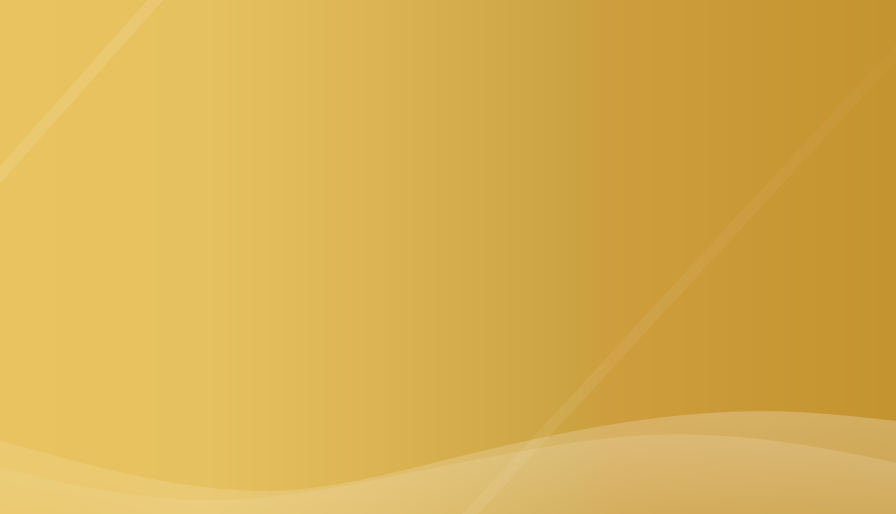
A Shadertoy shader for this background:

```glsl
// Golden horizontal gradient with two faint diagonal ribbons and translucent waves.
#define RIBBON_HALF_WIDTH 0.0112
#define LEFT_RIBBON_ALPHA 0.11
#define RIGHT_RIBBON_ALPHA 0.065
#define BACK_WAVE_ALPHA 0.23
#define FRONT_WAVE_ALPHA 0.14
#define DESIGN_ASPECT 1.7415

const vec3 PALE_GOLD = vec3(0.910, 0.765, 0.373);
const vec3 SOFT_GOLD = vec3(0.902, 0.757, 0.373);
const vec3 MID_GOLD  = vec3(0.867, 0.710, 0.329);
const vec3 OLIVE     = vec3(0.800, 0.639, 0.259);
const vec3 AMBER     = vec3(0.808, 0.616, 0.239);
const vec3 DEEP_GOLD = vec3(0.769, 0.580, 0.188);

float ramp(float a, float b, float x) {
    return clamp((x - a) / (b - a), 0.0, 1.0);
}

// Cubic through two knots, each given as (x, height, slope)
float curve(vec3 a, vec3 b, float x) {
    float span = b.x - a.x;
    float t = (x - a.x) / span;
    float s = 1.0 - t;
    return s * s * (1.0 + 2.0 * t) * a.y + t * t * (3.0 - 2.0 * t) * b.y
         + span * t * s * (s * a.z - t * b.z);
}

float backWave(float x) {
    vec3 trough = vec3(0.295, 0.045, 0.0);
    vec3 rise = vec3(0.52, 0.115, 0.42);
    vec3 crest = vec3(0.85, 0.200, 0.0);
    if (x < trough.x) return curve(vec3(0.0, 0.143, -0.48), trough, x);
    if (x < rise.x) return curve(trough, rise, x);
    if (x < crest.x) return curve(rise, crest, x);
    return curve(crest, vec3(1.0, 0.181, -0.20), x);
}

float frontWave(float x) {
    vec3 trough = vec3(0.235, 0.027, 0.0);
    vec3 rise = vec3(0.52, 0.102, 0.33);
    vec3 crest = vec3(0.755, 0.155, 0.0);
    if (x < trough.x) return curve(vec3(0.0, 0.090, -0.44), trough, x);
    if (x < rise.x) return curve(trough, rise, x);
    if (x < crest.x) return curve(rise, crest, x);
    return curve(crest, vec3(1.0, 0.0995, -0.39), x);
}

// Coverage of an endless straight band through a and b
float ribbon(vec2 p, vec2 a, vec2 b, float blur) {
    vec2 dir = normalize(b - a);
    float dist = abs(dot(p - a, vec2(-dir.y, dir.x)));
    return 1.0 - smoothstep(-blur, blur, dist - RIBBON_HALF_WIDTH);
}

vec3 goldGradient(float x) {
    vec3 color = mix(PALE_GOLD, SOFT_GOLD, ramp(0.0, 0.23, x));
    color = mix(color, MID_GOLD, ramp(0.23, 0.40, x));
    color = mix(color, OLIVE, ramp(0.40, 0.64, x));
    color = mix(color, AMBER, ramp(0.64, 0.68, x));
    return mix(color, DEEP_GOLD, ramp(0.68, 1.0, x));
}

void mainImage(out vec4 fragColor, in vec2 fragCoord) {
    vec2 uv = fragCoord / iResolution.xy;
    vec2 p = uv * vec2(DESIGN_ASPECT, 1.0);
    float blur = 0.75 / iResolution.y;
    vec3 color = goldGradient(uv.x);
    vec3 white = vec3(1.0);

    // Diagonal ribbons, the right one fading toward the top
    float left = ribbon(p, vec2(0.0, 0.66), vec2(0.302, 1.0), blur);
    float right = ribbon(p, vec2(1.064, 0.163), vec2(1.710, 0.864), blur);
    color = mix(color, white, LEFT_RIBBON_ALPHA * left);
    float fade = 1.0 - 0.75 * ramp(0.35, 0.9, uv.y);
    color = mix(color, white, RIGHT_RIBBON_ALPHA * right * fade);

    // Translucent waves, brightest along the crests on the right
    float backTop = backWave(uv.x);
    float frontTop = frontWave(uv.x);
    float back = smoothstep(-blur, blur, backTop - uv.y);
    float front = smoothstep(-blur, blur, frontTop - uv.y);
    float strength = mix(0.48, 1.0, ramp(0.1, 0.85, uv.x));
    float depth = ramp(0.0, 0.2, backTop - uv.y);
    float backFade = 1.0 - 0.45 * depth;
    float frontFade = 1.0 - 0.6 * ramp(0.0, 0.155, frontTop - uv.y);
    color = mix(color, white, BACK_WAVE_ALPHA * strength * back * backFade);
    color = mix(color, white, FRONT_WAVE_ALPHA * strength * front * frontFade);

    fragColor = vec4(color, 1.0);
}
```
